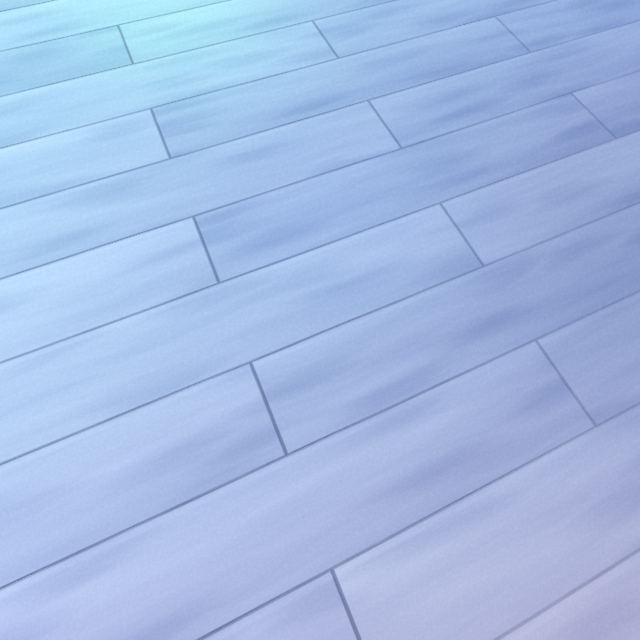
A Shadertoy shader for this texture:

```glsl
const float SEAM_HALF = 0.013;   // fraction of a plank width
const float JOINT_HALF = 0.006;  // fraction of half a plank length

vec2 hash2(vec2 p) {
    vec3 q = fract(p.xyx * vec3(0.1031, 0.1030, 0.0973));
    q += dot(q, q.yzx + 33.33);
    return fract((q.xx + q.yz) * q.zy);
}

// Distance to the nearest scattered point
float cellular(vec2 p) {
    vec2 cell = floor(p);
    float nearest = 2.0;
    for (int j = -1; j <= 1; j++) {
        for (int i = -1; i <= 1; i++) {
            vec2 c = cell + vec2(i, j);
            nearest = min(nearest, length(c + hash2(c) - p));
        }
    }
    return nearest;
}

// Layered sines, bent by their own previous layers
float waves(vec2 p) {
    float sum = 0.0, amp = 0.5;
    for (int i = 0; i < 5; i++) {
        sum += amp * sin(p.y + 1.7 * sin(p.x) + sum * 1.5);
        p = p * vec2(1.6, 1.9) + vec2(2.3, 4.1);
        amp *= 0.62;
    }
    return sum;
}

float line(float dist, float halfWidth, float blur) {
    return 1.0 - smoothstep(halfWidth - blur, halfWidth + blur, dist);
}

float blob(vec2 p, vec2 centre, vec2 size) {
    vec2 d = (p - centre) / size;
    return exp(-dot(d, d));
}

// Canvas to floor: x in half plank lengths, y in plank rows
vec2 floorCoord(vec2 p) {
    mat3 view = mat3(0.3255, -0.0651, 0.094,
                     0.0128, 0.0587, -0.0607,
                     0.2083, 0.1003, 1.0);
    vec3 f = inverse(view) * vec3(p.x, 1.0 - p.y, 1.0);
    return f.xy / f.z;
}

// Tinted light across the floor
vec3 lighting(vec2 p) {
    vec3 top = mix(vec3(0.67, 0.86, 0.98), vec3(0.61, 0.71, 0.90), p.x);
    vec3 bottom = mix(vec3(0.735, 0.795, 0.955), vec3(0.68, 0.69, 0.83), p.x);
    vec3 col = mix(bottom, top, p.y);
    col = mix(col, vec3(0.55, 0.62, 0.80), 0.8 * blob(p, vec2(1.02, 0.66), vec2(0.36, 0.28)));
    col = mix(col, vec3(0.63, 0.74, 0.93), 0.5 * blob(p, vec2(0.5, 0.66), vec2(0.28, 0.22)));
    return mix(col, vec3(0.69, 0.95, 0.99), 0.8 * blob(p, vec2(0.26, 0.99), vec2(0.20, 0.13)));
}

// Brightness offset of one plank
float woodTone(vec2 f, vec2 plank) {
    vec2 seed = hash2(plank + 17.0);
    vec2 g = f + seed * 23.0;
    float across = fract(f.y);
    float tone = (seed.x - 0.5) * 0.055 + (0.45 - across) * 0.035;
    tone += 0.020 * waves(g * vec2(2.2, 5.0));
    tone += 0.010 * waves(g * vec2(5.0, 21.0));
    float patches = cellular(g * vec2(1.4, 2.3) + 0.12 * waves(g * vec2(3.0, 6.0)));
    return tone - 0.045 * (1.0 - smoothstep(0.05, 0.45, patches));
}

void mainImage(out vec4 fragColor, in vec2 fragCoord) {
    vec2 p = fragCoord / iResolution.xy;
    vec2 f = floorCoord(p);
    vec2 blur = fwidth(f) * 0.8;

    // Running bond: each row slides by half a plank
    float row = floor(f.y);
    float along = (f.x + row + 1.0) * 0.5;
    vec2 plank = vec2(floor(along), row);

    vec3 col = lighting(p);
    col += woodTone(f, plank) * vec3(1.05, 1.0, 0.75);

    // Fine surface mottling
    float speck = cellular(p * 190.0) - 0.48;
    col += 0.022 * speck + 0.010 * (hash2(floor(p * 380.0)).x - 0.5);

    // Seams and joints, worn unevenly and fading with distance
    float seamDist = abs(fract(f.y + 0.5) - 0.5);
    float jointDist = abs(fract(along + 0.5) - 0.5) * 2.0;
    float seam = line(seamDist, SEAM_HALF, blur.y);
    float joint = line(jointDist, JOINT_HALF, blur.x);
    float wear = 0.78 + 0.28 * waves(vec2(f.x * 3.0, row * 2.7 + f.x * 5.0));
    float fade = mix(1.0, 0.5, smoothstep(0.45, 1.0, p.x)) * mix(1.0, 0.75, p.y);
    float gap = max(seam * clamp(wear, 0.3, 1.0), joint * 0.9) * fade;
    col *= 1.0 - gap * vec3(0.37, 0.34, 0.28);

    // Pale bevel just below each seam
    float bevel = line(abs(fract(f.y) - 0.055), 0.02, blur.y);
    col += 0.018 * bevel * fade;

    fragColor = vec4(clamp(col, 0.0, 1.0), 1.0);
}
```
